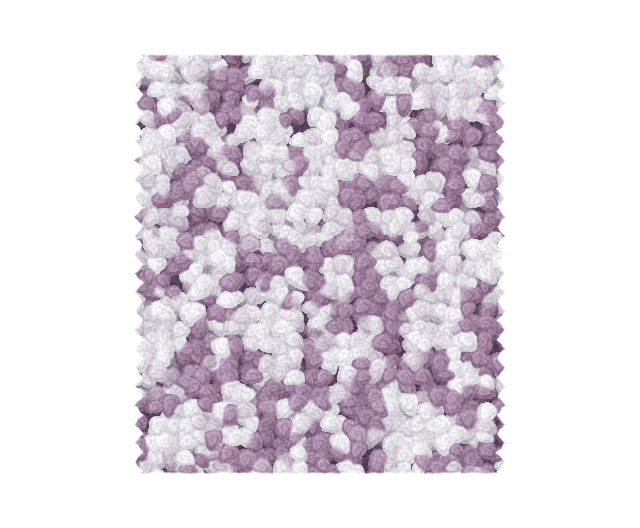
Reproduce this texture procedurally as a WebGL 1 fragment shader.

```glsl
precision highp float;
// Swatch of white and mauve boucle yarn with pinked sides, lying on white.
uniform vec2 u_resolution;

float hash(vec2 p) {
  return fract(sin(dot(p, vec2(127.1, 311.7))) * 43758.5);
}

vec2 gradientAt(vec2 cell, vec2 period) {
  float a = 6.2832 * hash(mod(cell, period) + 0.37);
  return vec2(cos(a), sin(a));
}

// Gradient noise that repeats after a whole number of cells
float noise(vec2 uv, vec2 period) {
  vec2 p = uv * period, i = floor(p), f = p - i;
  vec2 s = f * f * f * (f * (f * 6.0 - 15.0) + 10.0), e = vec2(1.0, 0.0);
  float a = dot(gradientAt(i, period), f);
  float b = dot(gradientAt(i + e.xy, period), f - e.xy);
  float c = dot(gradientAt(i + e.yx, period), f - e.yx);
  float d = dot(gradientAt(i + 1.0, period), f - 1.0);
  return mix(mix(a, b, s.x), mix(c, d, s.x), s.y);
}

// Signed patchwork of the two yarns: positive is mauve
float yarnPatch(vec2 uv) {
  return 0.7 * noise(uv, vec2(15.0, 9.0)) + 0.55 * noise(uv, vec2(27.0, 20.0)) - 0.035;
}

vec3 ramp(vec3 dark, vec3 mid, vec3 light, float t) {
  return mix(mix(dark, mid, clamp(2.0 * t, 0.0, 1.0)), light, clamp(2.0 * t - 1.0, 0.0, 1.0));
}

vec3 yarnColor(float mauve, float lit) {
  vec3 white = ramp(vec3(0.62, 0.58, 0.65), vec3(0.86, 0.85, 0.88), vec3(0.99, 0.99, 1.0), lit);
  vec3 plum = ramp(vec3(0.31, 0.22, 0.32), vec3(0.56, 0.43, 0.55), vec3(0.76, 0.65, 0.76), lit);
  return mix(white, plum, mauve);
}

// Overlapping curls; the higher ones hide the lower ones
vec3 curls(vec2 uv) {
  vec2 grid = vec2(40.0, 33.0), p = uv * grid, home = floor(p);
  float gapMauve = smoothstep(-0.25, 0.1, yarnPatch(uv));
  vec3 sum = yarnColor(gapMauve, 0.05);
  float total = 1.0;
  for (int k = 0; k < 2; k++)
  for (int j = -1; j <= 1; j++)
  for (int i = -1; i <= 1; i++) {
    vec2 cell = home + vec2(float(i), float(j));
    vec2 id = mod(cell, grid) + 57.0 * float(k);
    vec2 center = cell + 0.1 + 0.8 * vec2(hash(id), hash(id + 11.3));
    float depth = hash(id + 23.7), spin = 6.2832 * hash(id + 31.9);
    vec2 d = p - center;
    float c = cos(spin), s = sin(spin);
    vec2 q = vec2(c * d.x + s * d.y, c * d.y - s * d.x);
    q /= vec2(0.58, 0.42) + 0.22 * hash(id + 43.1);
    // Uneven outline
    float angle = atan(q.y, q.x + 0.0001);
    float r = length(q) * (1.0 + 0.1 * sin(3.0 * angle + spin));
    if (r < 1.0) {
      float dome = sqrt(1.0 - r * r);
      float coil = sin(10.0 * r + angle + spin) * smoothstep(0.05, 0.4, r);
      float strand = sin(17.0 * q.y + 5.0 * q.x * q.x + spin);
      float lit = 0.1 + 0.48 * dome + 0.3 * dot(d, vec2(-0.4, 0.9)) + 0.3 * depth
                + 0.13 * coil + 0.04 * strand;
      float tint = yarnPatch(center / grid) + 0.16 * (hash(id + 59.3) - 0.5);
      float mauve = smoothstep(-0.035, 0.045, tint);
      mauve = max(mauve, 0.22 * step(0.8, hash(id + 71.9)));
      float weight = exp(16.0 * (0.55 * dome + 0.6 * depth)) * smoothstep(1.0, 0.85, r);
      sum += weight * yarnColor(mauve, lit);
      total += weight;
    }
  }
  return sum / total;
}

// Thin stray hairs along the zero lines of bent noise
float hairs(vec2 uv) {
  vec2 bend = 0.012 * vec2(noise(uv, vec2(31.0, 25.0)), noise(uv + 0.5, vec2(29.0, 27.0)));
  float a = abs(noise(uv + bend, vec2(74.0, 38.0)));
  float b = abs(noise(uv - bend + 0.3, vec2(42.0, 66.0)));
  return smoothstep(0.07, 0.0, a) + smoothstep(0.07, 0.0, b);
}

// Straight top and bottom, zigzag sides
float swatchMask(vec2 uv) {
  float tooth = abs(fract(uv.y * 28.0) - 0.5) * 2.0;
  float fray = 0.004 * noise(uv, vec2(90.0, 74.0));
  float side = 0.289 - 0.012 * tooth + fray - abs(uv.x - 0.5);
  float end = 0.396 + 0.5 * fray - abs(uv.y - 0.5);
  return smoothstep(-0.0015, 0.0025, side) * smoothstep(-0.002, 0.003, end);
}

void main() {
  vec2 uv = gl_FragCoord.xy / u_resolution;
  vec3 cloth = curls(uv);
  cloth = mix(cloth, vec3(0.87, 0.83, 0.89), 0.13 * hairs(uv));
  cloth += 0.1 * noise(uv, vec2(210.0, 173.0));
  // Soft shading of the knitted ribs
  cloth *= 0.985 + 0.025 * cos(6.2832 * 20.0 * uv.x + 3.0 * noise(uv, vec2(6.0, 5.0)));
  gl_FragColor = vec4(mix(vec3(1.0), clamp(cloth, 0.0, 1.0), swatchMask(uv)), 1.0);
}
```
